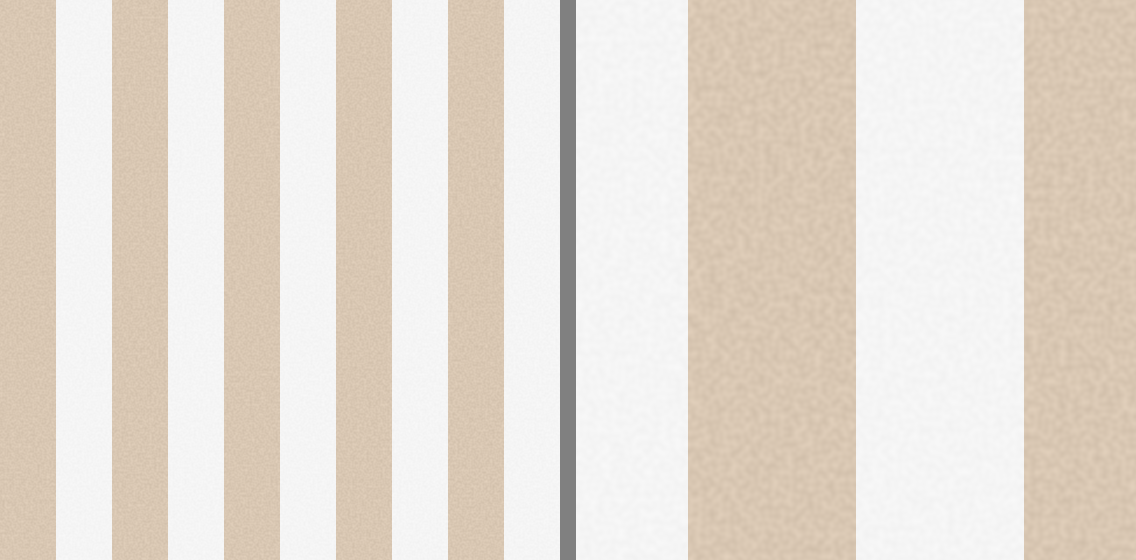
Left, the full canvas; right, a detail of the centre.
A WebGL 2 fragment shader for this pattern:

```glsl
#version 300 es
precision highp float;

uniform vec2 u_resolution;
out vec4 fragColor;

const float STRIPE_PAIRS = 5.0;      // whole repeats across the tile
const float BEIGE_SHARE = 0.5;       // part of each repeat that is beige
const vec3 BEIGE = vec3(0.85, 0.78, 0.70);
const vec3 WHITE = vec3(0.96);
const float FINE_CELLS = 240.0;      // grain cells across, whole so they wrap
const float COARSE_CELLS = 110.0;
const float COARSE_WEIGHT = 0.4;
const float BEIGE_GRAIN = 0.045;
const float WHITE_GRAIN = 0.018;
const float TAU = 6.2831853;

// Integer hash of a lattice point, 0 to 1
float hash(vec2 p) {
    uvec2 q = uvec2(p) * uvec2(1597334677u, 3812015801u);
    uint h = (q.x ^ q.y) * 1597334677u;
    h = (h ^ (h >> 15)) * 2246822519u;
    h ^= h >> 13;
    return float(h >> 8) / 16777216.0;
}

// Contribution of one lattice corner, wrapped at the period
float cornerSlope(vec2 cell, vec2 corner, vec2 local, float period) {
    float angle = TAU * hash(mod(cell + corner, period));
    return dot(vec2(cos(angle), sin(angle)), local - corner);
}

// Gradient noise that tiles over the unit square
float tiledNoise(vec2 uv, float period) {
    vec2 p = uv * period;
    vec2 cell = floor(p);
    vec2 f = p - cell;
    vec2 w = f * f * f * (f * (f * 6.0 - 15.0) + 10.0);
    float a = cornerSlope(cell, vec2(0.0, 0.0), f, period);
    float b = cornerSlope(cell, vec2(1.0, 0.0), f, period);
    float c = cornerSlope(cell, vec2(0.0, 1.0), f, period);
    float d = cornerSlope(cell, vec2(1.0, 1.0), f, period);
    return mix(mix(a, b, w.x), mix(c, d, w.x), w.y);
}

// Coverage of the beige stripe, which starts each repeat
float beigeStripe(float x, float pixel) {
    float halfWidth = 0.5 * BEIGE_SHARE;
    float fromCentre = abs(fract(x * STRIPE_PAIRS - halfWidth + 0.5) - 0.5);
    float edge = (fromCentre - halfWidth) / STRIPE_PAIRS;
    return 1.0 - smoothstep(-0.5 * pixel, 0.5 * pixel, edge);
}

void main() {
    vec2 uv = gl_FragCoord.xy / u_resolution;

    // Stripes
    float beige = beigeStripe(uv.x, 1.0 / u_resolution.x);
    vec3 color = mix(WHITE, BEIGE, beige);

    // Fine paper grain, stronger on the beige
    float grain = tiledNoise(uv, FINE_CELLS)
                + COARSE_WEIGHT * tiledNoise(uv, COARSE_CELLS);
    color += grain * mix(WHITE_GRAIN, BEIGE_GRAIN, beige);

    fragColor = vec4(clamp(color, 0.0, 1.0), 1.0);
}
```
